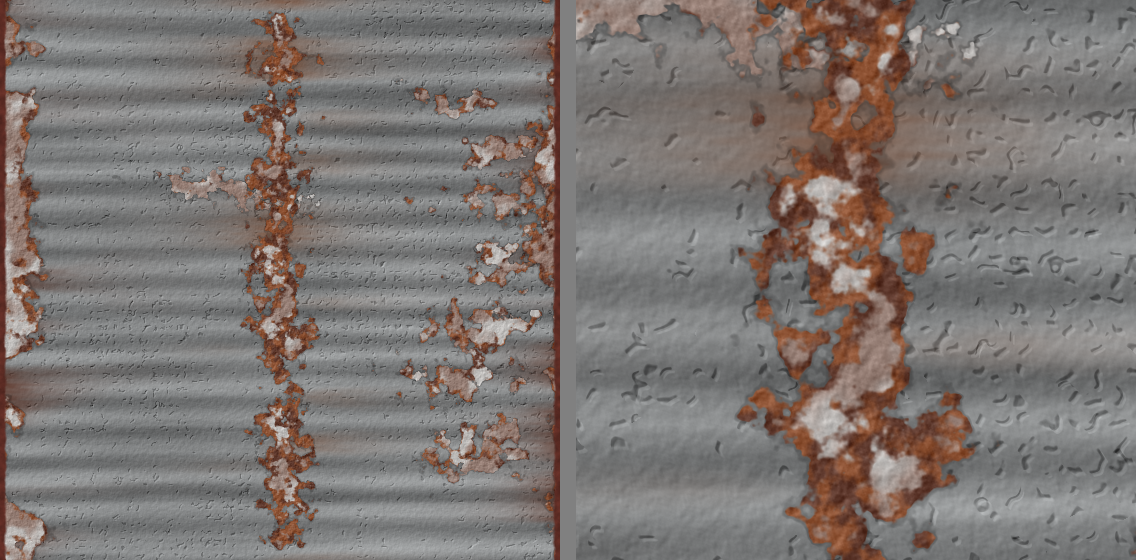
Left, the full canvas; right, a detail of the centre.
A WebGL 2 fragment shader for this texture:

```glsl
#version 300 es
precision highp float;
// Weathered corrugated metal sheet: horizontal ridges, a crusted centre seam and rusty side edges.
uniform vec2 u_resolution;
out vec4 outColor;

const float RIDGES = 18.0;
const float TAU = 6.2831853;
const vec3 STEEL = vec3(0.985, 1.0, 1.005);
const vec3 DARK_RUST = vec3(0.36, 0.20, 0.15);
const vec3 ORANGE_RUST = vec3(0.56, 0.31, 0.18);
const vec3 PINK_CRUST = vec3(0.59, 0.49, 0.45);
const vec3 WHITE_CRUST = vec3(0.77, 0.76, 0.75);
const vec3 EDGE_RED = vec3(0.36, 0.17, 0.14);

float hash(vec2 p) {
  vec3 q = fract(p.xyx * 0.1031);
  q += dot(q, q.yzx + 33.33);
  return fract((q.x + q.y) * q.z);
}

float noise(vec2 p) {
  vec2 cell = floor(p), f = fract(p);
  f = f * f * (3.0 - 2.0 * f);
  float low = mix(hash(cell), hash(cell + vec2(1, 0)), f.x);
  float high = mix(hash(cell + vec2(0, 1)), hash(cell + vec2(1, 1)), f.x);
  return mix(low, high, f.y);
}

float fbm(vec2 p) {
  float sum = 0.0, gain = 0.5;
  for (int i = 0; i < 4; i++) {
    sum += gain * noise(p);
    p = mat2(1.6, 1.2, -1.2, 1.6) * p + 17.3;
    gain *= 0.5;
  }
  return sum / 0.9375;
}

// Fine bumps lit from the upper left.
float relief(vec2 p, float scale) {
  vec2 toLight = vec2(-0.0015, 0.0015);
  return fbm(p * scale) - fbm((p + toLight) * scale);
}

// Ridge shading with uneven spacing, depth and long horizontal streaks.
float ridgeTone(vec2 p) {
  float phase = p.y * RIDGES + 0.5 * (noise(vec2(p.y * 9.0, 3.0)) - 0.5);
  phase += 0.16 * (noise(p * vec2(3.0, 8.0)) - 0.5);
  float wave = -cos(TAU * phase);
  float depth = mix(0.045, 0.095, noise(vec2(p.x * 2.0, phase)));
  float streaks = 0.07 * (noise(p * vec2(3.0, 46.0)) - 0.5)
                + 0.05 * (noise(p * vec2(7.0, 150.0)) - 0.5);
  float cloud = 0.10 * (fbm(p * vec2(4.0, 6.0) + 5.0) - 0.5);
  return 0.505 + depth * wave + streaks + cloud;
}

// One short, crooked stroke per occupied grid cell.
float scratches(vec2 p, float scale, float density) {
  vec2 q = p * scale + 0.5 * vec2(noise(p * 160.0), noise(p * 160.0 + 40.0));
  vec2 cell = floor(q);
  vec2 offset = fract(q) - mix(vec2(0.35), vec2(0.65), vec2(hash(cell), hash(cell + 9.0)));
  float angle = 0.6 + 1.4 * (hash(cell + 21.0) - 0.5);
  vec2 along = vec2(cos(angle), sin(angle));
  float halfLength = mix(0.08, 0.26, hash(cell + 33.0));
  float d = length(offset - along * clamp(dot(offset, along), -halfLength, halfLength));
  float present = step(hash(cell + 51.0), density);
  return present * smoothstep(0.0020 * scale, 0.0004 * scale, d);
}

// Soft rust washed sideways from a vertical line, d away.
float stain(vec2 p, float d, float spread, float seed) {
  float rows = smoothstep(0.48, 0.85, noise(p * vec2(3.0, 24.0) + seed));
  return rows * exp(-d / spread) * mix(0.65, 1.1, noise(p * vec2(45.0, 230.0)));
}

// Signed crust amount: positive inside a ragged band of the given reach.
float raggedBand(vec2 p, float d, float reach, float scale) {
  return (reach - d) / 0.04 + 3.2 * (fbm(p * scale) - 0.5);
}

float blot(vec2 p, vec2 centre, vec2 radii) {
  return 1.0 - length((p - centre) / radii);
}

// Rust fringe around a pale, grainy core, with a shadowed rim.
vec3 layCrust(vec3 base, vec2 p, float field, float paleness) {
  vec3 rust = mix(DARK_RUST, ORANGE_RUST, smoothstep(0.35, 0.65, fbm(p * 75.0 + 7.0)));
  vec3 pale = mix(PINK_CRUST, WHITE_CRUST, smoothstep(0.40, 0.66, fbm(p * 22.0 + 3.0)));
  float core = smoothstep(0.0, 0.55, field - 1.0 + paleness + 1.8 * (fbm(p * 70.0) - 0.5));
  vec3 crust = mix(rust, pale, core) + 0.45 * relief(p, 130.0);
  base *= 1.0 - 0.2 * smoothstep(-0.25, 0.0, field);
  return mix(base, crust, 0.92 * smoothstep(0.0, 0.18, field));
}

// Scattered flaking patches: round low down, flattened higher up.
float flakePatches(vec2 p) {
  float nearest = -1.0;
  vec2 bent = p + 0.05 * (vec2(fbm(p * 16.0), fbm(p * 16.0 + 30.0)) - 0.5);
  for (int i = 0; i < 7; i++) {
    float k = float(i);
    vec2 jitter = vec2(hash(vec2(k, 4.0)), hash(vec2(k, 8.0))) - 0.5;
    vec2 centre = vec2(0.86, 0.21 + 0.104 * k) + jitter * vec2(0.11, 0.03);
    nearest = max(nearest, blot(bent, centre, mix(vec2(0.10, 0.06), vec2(0.09, 0.025), k / 6.0)));
  }
  return nearest;
}

void main() {
  vec2 p = gl_FragCoord.xy / u_resolution;

  // Bare metal with grain and clustered scratches.
  float tone = ridgeTone(p) + 0.16 * relief(p, 170.0);
  float cluster = smoothstep(0.35, 0.65, fbm(p * 7.0 + 12.0));
  for (int i = 0; i < 2; i++) {
    float scale = 44.0 + 27.0 * float(i);
    vec2 q = p + 3.7 * float(i);
    float density = mix(0.12, 0.6, cluster);
    tone += 0.07 * scratches(q + vec2(-0.002, 0.002), scale, density);
    tone -= 0.16 * scratches(q, scale, density);
  }
  vec3 color = STEEL * tone;

  // Sideways stains from the seam and both edges.
  float seamX = 0.495 + 0.02 * (noise(vec2(p.y * 10.0, 2.0)) - 0.5);
  float seamDistance = abs(p.x - seamX);
  color = mix(color, ORANGE_RUST * 0.85, 0.75 * stain(p, seamDistance, 0.075, 61.0));
  color = mix(color, DARK_RUST, 0.95 * stain(p, p.x, 0.085, 14.0));
  color = mix(color, DARK_RUST, 0.8 * stain(p, 1.0 - p.x, 0.06, 37.0));

  // Flakes on the right and a pale arm left of the seam.
  float flakes = 1.1 * flakePatches(p) - 0.38 + 3.4 * (fbm(p * 48.0 + 8.0) - 0.5);
  color = layCrust(color, p, flakes, 0.95);
  float arm = blot(p, vec2(0.41, 0.66 - 0.12 * (p.x - 0.41)), vec2(0.12, 0.028));
  color = layCrust(color, p, 0.9 * arm - 0.3 + 3.2 * (fbm(p * 60.0) - 0.5), 1.25);

  // Centre seam, widest at one burst and fading at both ends.
  float seamReach = 0.002 + 0.042 * noise(vec2(p.y * 19.0, 6.0));
  seamReach += 0.025 * max(0.0, blot(p, vec2(0.49, 0.40), vec2(0.12, 0.04)));
  seamReach -= 0.10 * (1.0 - smoothstep(0.0, 0.035, min(p.y, 1.0 - p.y)));
  color = layCrust(color, p, raggedBand(p, seamDistance, seamReach, 52.0), 0.45);

  // Lumpy side crusts and the dark red rims.
  float leftReach = 0.068 * smoothstep(0.2, 0.8, noise(vec2(p.y * 15.0, 24.0)));
  float rightReach = 0.052 * smoothstep(0.25, 0.8, noise(vec2(p.y * 12.0, 45.0)));
  color = layCrust(color, p, raggedBand(p, p.x, leftReach, 32.0), 0.75);
  color = layCrust(color, p, raggedBand(p, 1.0 - p.x, rightReach, 36.0), 0.75);
  float rim = min(p.x, 1.0 - p.x) + 0.007 * (fbm(p * 60.0) - 0.5);
  vec3 rimColor = EDGE_RED * mix(0.75, 1.25, fbm(p * 90.0));
  color = mix(color, rimColor, smoothstep(0.013, 0.007, rim));

  outColor = vec4(clamp(color, 0.0, 1.0), 1.0);
}
```
